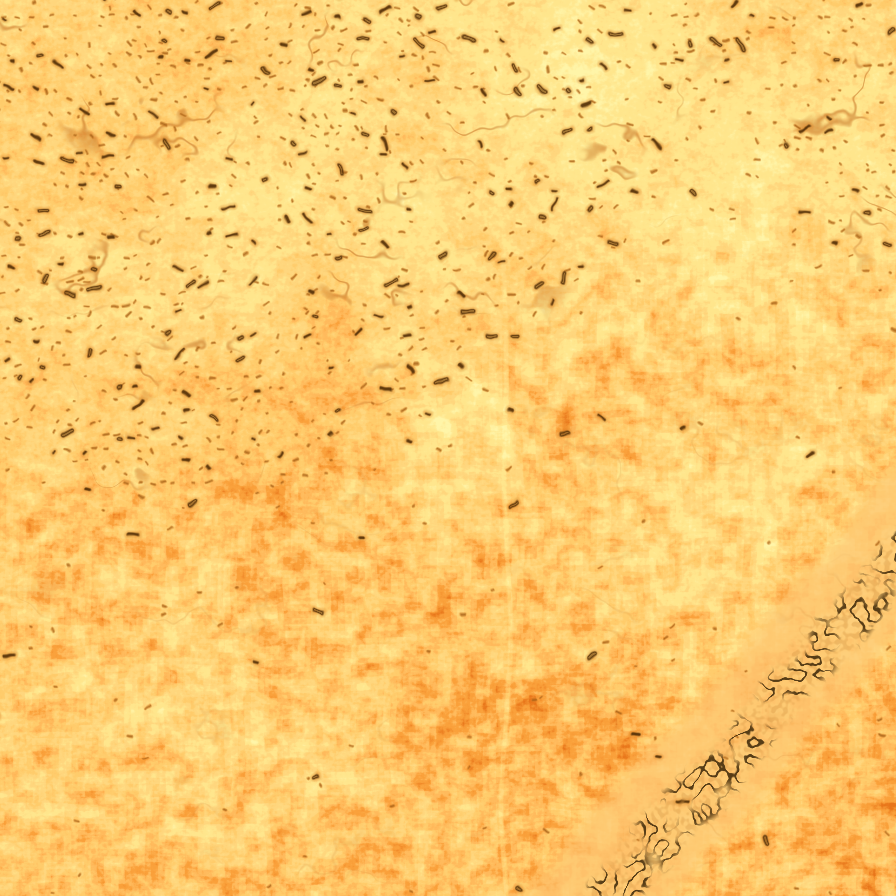
Give the GLSL for this texture, as a WebGL 2 fragment shader.

```glsl
#version 300 es
precision highp float;
// Weathered golden stone: mottled blocks, drifting pits, hairline cracks and a dark diagonal vein.

#define PIT_GRID 36.0
#define PIT_DENSITY 0.42
#define PIT_SIZE 0.0050
#define SPECK_GRID 75.0
#define SPECK_SIZE 0.0022
#define BLOCK_GRID 135.0
#define BLOCK_CONTRAST 1.9
#define BROAD_CONTRAST 1.5
#define GRAIN_CONTRAST 1.4
#define CRACK_STRENGTH 0.5
#define VEIN_ORIGIN vec2(0.71, 0.036)
#define VEIN_DIR vec2(0.652, 0.758)

uniform vec2 u_resolution;
out vec4 fragColor;

vec2 hash2(vec2 p) {
  vec3 q = fract(p.xyx * vec3(0.1031, 0.1030, 0.0973));
  q += dot(q, q.yzx + 33.33);
  return fract((q.xx + q.yz) * q.zy);
}

float gradDot(vec2 cell, vec2 offset) {
  float a = 6.2832 * hash2(cell + 57.0).x;
  return dot(vec2(cos(a), sin(a)), offset);
}

// Gradient noise, roughly -0.7 to 0.7
float noise(vec2 p) {
  vec2 i = floor(p), f = p - i;
  vec2 u = f * f * f * (f * (f * 6.0 - 15.0) + 10.0);
  vec2 e = vec2(1.0, 0.0);
  return mix(mix(gradDot(i, f), gradDot(i + e, f - e), u.x),
             mix(gradDot(i + e.yx, f - e.yx), gradDot(i + 1.0, f - 1.0), u.x), u.y);
}

float fbm(vec2 p) {
  float sum = 0.0, amp = 1.0;
  for (int i = 0; i < 4; i++) {
    sum += amp * noise(p);
    p = mat2(1.6, 1.2, -1.2, 1.6) * p + 7.3;
    amp *= 0.55;
  }
  return sum;
}

// Noise held constant over small squares with softened borders
float blocks(vec2 p, float grid) {
  vec2 q = p * grid, f = fract(q);
  return noise((floor(q) + smoothstep(0.7, 1.0, f)) * 0.37);
}

// Share of the pitted upper zone, reaching lower on the left
float pittedZone(vec2 p) {
  float border = 0.41 + 0.30 * smoothstep(0.25, 0.75, p.x) + 0.08 * noise(p * 6.0);
  return smoothstep(-0.05, 0.12, p.y - border);
}

// Scattered slanted pits: x = dark body, y = warm halo
vec2 pits(vec2 p, float grid, float size, float density) {
  vec2 cover = vec2(0.0), home = floor(p * grid);
  float soft = 0.0008 + 0.5 / u_resolution.y;
  vec2 wobble = 0.0022 * vec2(noise(p * 110.0), noise(p * 110.0 + 31.0));
  for (int j = -1; j <= 1; j++)
  for (int i = -1; i <= 1; i++) {
    vec2 cell = home + vec2(i, j);
    vec2 r = hash2(cell + grid), s = hash2(cell + 2.0 * grid);
    vec2 center = (cell + 0.15 + 0.7 * r) / grid;
    float cluster = 1.0 + 1.4 * noise(center * 9.0);
    float chance = density * (0.06 + pittedZone(center) * mix(1.0, 0.6, center.x)) * cluster;
    float angle = 1.4 * noise(center * 4.0) + 1.6 * (r.y - 0.5);
    vec2 axis = vec2(cos(angle), sin(angle));
    vec2 d = p + wobble - center;
    float len = size * (0.25 + 1.1 * s.y * s.y);
    float along = dot(d, axis);
    float dist = length(d - axis * clamp(along, -len, len)) - size * (0.22 + 0.28 * r.x);
    float on = step(s.x, chance);
    float body = smoothstep(soft, -soft, dist);
    body *= 1.0 - 0.45 * step(0.6, r.x) * smoothstep(-0.0008, -0.0020, dist);
    cover = max(cover, on * vec2(body, smoothstep(size * 0.9, 0.0, dist)));
  }
  return cover;
}

// Tone in standard deviations to stone colour
vec3 stoneRamp(float z) {
  vec3 c = mix(vec3(0.91, 0.46, 0.10), vec3(0.98, 0.63, 0.23), smoothstep(-2.9, -1.6, z));
  c = mix(c, vec3(1.0, 0.73, 0.36), smoothstep(-1.6, -0.84, z));
  c = mix(c, vec3(1.0, 0.80, 0.42), smoothstep(-0.84, -0.18, z));
  c = mix(c, vec3(1.0, 0.84, 0.49), smoothstep(-0.18, 0.5, z));
  c = mix(c, vec3(1.0, 0.90, 0.55), smoothstep(0.5, 1.34, z));
  return mix(c, vec3(1.0, 0.96, 0.66), smoothstep(1.5, 2.8, z));
}

void main() {
  vec2 p = gl_FragCoord.xy / u_resolution.y;
  float zone = pittedZone(p);
  vec2 warp = vec2(fbm(p * 8.0), fbm(p * 8.0 + 19.0));

  // Mottled ground
  vec2 q = p + 0.004 * warp;
  float z = 0.05 + 1.3 * (p.y - 0.5) + BROAD_CONTRAST * fbm(p * 3.2 + 4.0);
  z += 1.1 * fbm(p * vec2(15.0, 24.0) + 1.2 * warp);
  z += GRAIN_CONTRAST * (0.7 * fbm(p * vec2(75.0, 95.0)) + 0.4 * noise(p * 230.0));
  float blocky = blocks(q, BLOCK_GRID) + 0.7 * blocks(q + 0.37, BLOCK_GRID * 0.55);
  z += BLOCK_CONTRAST * blocky * mix(1.0, 0.25, zone);
  z += 1.3 * exp(-90.0 * dot(p - vec2(0.63, 0.94), p - vec2(0.63, 0.94)));
  z += 1.2 * exp(-160.0 * dot(p - vec2(0.5, 0.51), p - vec2(0.5, 0.51)));

  // Pale margin of the vein and an upright seam
  vec2 rel = p - VEIN_ORIGIN;
  float across = dot(rel, vec2(-VEIN_DIR.y, VEIN_DIR.x)) + 0.012 * warp.x;
  float margin = smoothstep(0.075, 0.045, abs(across - 0.008));
  z = mix(z, 0.4 * z - 0.1, margin * 0.8);
  float seam = abs(p.x - 0.565 - 0.012 * noise(vec2(3.0, p.y * 5.0)));
  z += 0.7 * smoothstep(0.004, 0.001, seam) * smoothstep(0.8, 0.6, p.y);
  vec3 color = stoneRamp(z);
  color = mix(color, vec3(0.99, 0.78, 0.47), 0.5 * margin);

  // Hairline cracks, mostly level
  float crack = abs(noise(p * vec2(6.0, 15.0) + 0.9 * warp));
  float crackMask = smoothstep(0.05, 0.35, noise(p * 11.0 + 40.0)) * (0.25 + 0.75 * zone);
  color = mix(color, vec3(0.76, 0.42, 0.12), CRACK_STRENGTH * crackMask * smoothstep(0.05, 0.0, crack));

  // Pits and specks
  vec2 pit = pits(p, PIT_GRID, PIT_SIZE, PIT_DENSITY);
  vec2 speck = pits(p + 0.013, SPECK_GRID, SPECK_SIZE, 0.34);
  color = mix(color, vec3(0.86, 0.54, 0.18), 0.45 * max(pit.y, speck.y));
  color = mix(color, vec3(0.62, 0.35, 0.07), 0.75 * speck.x);
  color = mix(color, vec3(0.33, 0.19, 0.03), 0.92 * pit.x);

  // Dark looping lines in the vein core
  float core = smoothstep(0.032, 0.017, abs(across));
  float loops = abs(noise(p * 58.0 + 0.8 * warp) + 0.15 * noise(p * 170.0));
  float broken = smoothstep(-0.25, 0.1, noise(p * 27.0 + 12.0));
  color = mix(color, vec3(0.83, 0.57, 0.25), 0.35 * core * smoothstep(0.0, 0.4, noise(p * 150.0) + 0.1));
  color = mix(color, vec3(0.27, 0.18, 0.05), 0.9 * core * broken * smoothstep(0.10, 0.035, loops));
  fragColor = vec4(color, 1.0);
}
```
